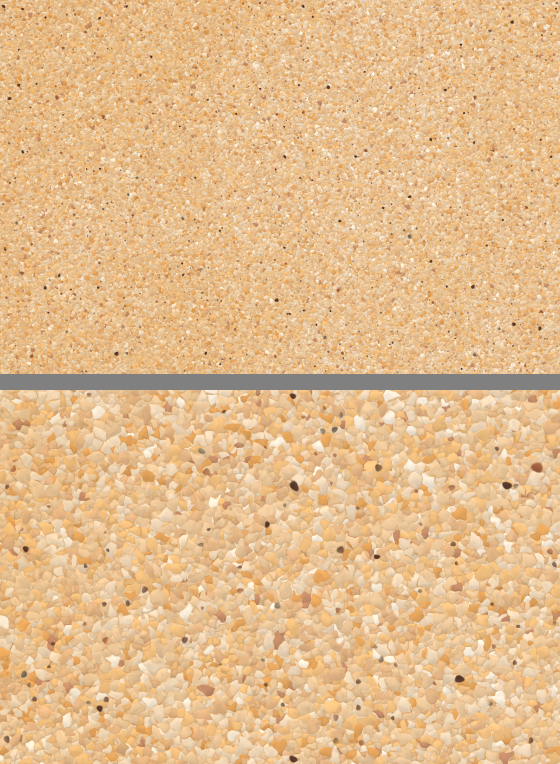
Top, the full canvas; bottom, a detail of the centre.
Reproduce this texture procedurally as a WebGL 2 fragment shader.

```glsl
#version 300 es
precision highp float;
precision highp int;
// Fine exposed-aggregate stone: larger warm, pale and amber grains lie in a
// matrix of smaller ones, both weighted Voronoi mosaics with shaded seams.
// Sparse dark chips go on top; soft noise drifts the tint.

uniform vec2 u_resolution;
out vec4 fragColor;

const float LARGE_ROWS = 112.0;
const float SMALL_ROWS = 172.0;
const int SAMPLES = 3;

// Integer hash: three random values in 0..1 per lattice cell and seed.
vec3 hash3(vec2 cell, int seed) {
  uvec3 v = uvec3(ivec3(ivec2(cell), seed) + 4096);
  v = v * 1664525u + 1013904223u;
  v.x += v.y * v.z; v.y += v.z * v.x; v.z += v.x * v.y;
  v ^= v >> 16u;
  v.x += v.y * v.z; v.y += v.z * v.x; v.z += v.x * v.y;
  return vec3(v >> 8u) / 16777216.0;
}

float valueNoise(vec2 p, int seed) {
  vec2 cell = floor(p), f = fract(p);
  f = f * f * (3.0 - 2.0 * f);
  float low = mix(hash3(cell, seed).x, hash3(cell + vec2(1, 0), seed).x, f.x);
  float high = mix(hash3(cell + vec2(0, 1), seed).x, hash3(cell + 1.0, seed).x, f.x);
  return mix(low, high, f.y);
}

vec3 grainColour(float pick) {
  if (pick < 0.38) return vec3(0.905, 0.760, 0.580);  // sand
  if (pick < 0.59) return vec3(0.920, 0.820, 0.690);  // cream
  if (pick < 0.74) return vec3(0.875, 0.690, 0.500);  // tan
  if (pick < 0.90) return vec3(0.925, 0.730, 0.480);  // honey
  if (pick < 0.96) return vec3(0.880, 0.630, 0.350);  // amber
  if (pick < 0.975) return vec3(0.760, 0.540, 0.400); // russet
  return vec3(0.960, 0.900, 0.810);                   // quartz
}

// Mosaic of lit grains; alpha marks the inside of those chosen by share.
vec4 grains(vec2 p, float rows, float share, int seed) {
  vec2 q = mat2(0.84, 0.54, -0.54, 0.84) * p * rows;
  q += 0.6 * (vec2(valueNoise(q * 1.5, seed + 1), valueNoise(q * 1.5, seed + 2)) - 0.5);
  vec2 home = floor(q), toCentre = vec2(0), nearestCell = home;
  float nearest = 9.0, second = 9.0;
  for (int y = -1; y <= 1; y++) {
    for (int x = -1; x <= 1; x++) {
      vec2 cell = home + vec2(x, y);
      vec3 h = hash3(cell, seed);
      vec2 offset = cell + h.xy - q;
      float d = length(offset) - 0.3 * h.z;
      if (d < nearest) {
        second = nearest;
        nearest = d;
        toCentre = offset;
        nearestCell = cell;
      } else {
        second = min(second, d);
      }
    }
  }
  vec3 h = hash3(nearestCell, seed + 3);
  float gap = second - nearest;
  float seam = 1.0 - smoothstep(0.0, 0.3, gap);
  float relief = clamp(dot(toCentre, vec2(0.7, -0.7)), -0.6, 0.6);
  float mottling = valueNoise(q * 2.6, seed + 4) - 0.5;
  float light = 1.015 + 0.12 * relief + 0.07 * mottling + 0.05 * (h.y - 0.5);
  vec3 colour = grainColour(h.x) * light;
  colour *= mix(vec3(1), vec3(0.91, 0.86, 0.79), seam * h.z);
  float inside = smoothstep(0.03, 0.16, gap) * step(fract(h.z * 7.0 + h.y), share);
  return vec4(colour, inside);
}

vec3 chipColour(float pick) {
  vec3 umber = vec3(0.31, 0.19, 0.14);
  vec3 slate = vec3(0.45, 0.40, 0.33);
  vec3 rust = vec3(0.60, 0.35, 0.22);
  return pick < 0.42 ? umber : (pick < 0.62 ? slate : rust);
}

// Scattered rounded chips, at most one per cell; radii are in canvas heights.
vec3 addChips(vec3 base, vec2 p, float rows, float share, vec2 radii, float pale, int seed) {
  vec2 cell = floor(p * rows);
  vec3 place = hash3(cell, seed), look = hash3(cell, seed + 1);
  if (place.z > share) return base;
  vec2 d = p - (cell + 0.25 + 0.5 * place.xy) / rows;
  float angle = 6.2832 * look.x;
  d = mat2(cos(angle), sin(angle), -sin(angle), cos(angle)) * d;
  d.y *= 1.0 + 0.5 * look.y;
  float radius = mix(radii.x, radii.y, look.z * look.z);
  float bumps = 1.0 + 0.08 * cos(3.0 * atan(d.y, d.x) + 6.0 * look.y);
  float cover = 1.0 - smoothstep(0.7, 1.15, length(d) / (radius * bumps));
  vec3 colour = mix(chipColour(fract(look.x * 7.0 + look.y)), base, pale);
  return mix(base, colour * (1.0 + 0.15 * d.y / radius), cover);
}

// Broad drift between warm amber areas and paler ones.
vec3 tint(vec2 p) {
  float drift = 0.6 * valueNoise(p * 2.2, 71) + 0.4 * valueNoise(p * 6.0, 72);
  drift += 0.12 * (p.y - 0.5) - 0.12 * (p.x - 0.75);
  return mix(vec3(1.005, 1.015, 1.035), vec3(0.995, 0.98, 0.945), smoothstep(0.15, 0.85, drift));
}

vec3 stone(vec2 p) {
  vec4 large = grains(p, LARGE_ROWS, 0.55, 11);
  vec3 colour = mix(grains(p, SMALL_ROWS, 1.0, 21).rgb, large.rgb, large.a) * tint(p);
  colour = addChips(colour, p, 58.0, 0.12, vec2(0.0018, 0.0036), 0.35, 31);
  return addChips(colour, p, 28.0, 0.12, vec2(0.0030, 0.0062), 0.06, 41);
}

void main() {
  vec3 sum = vec3(0);
  for (int i = 0; i < SAMPLES * SAMPLES; i++) {
    vec2 sub = (vec2(i % SAMPLES, i / SAMPLES) + 0.5) / float(SAMPLES) - 0.5;
    sum += stone((gl_FragCoord.xy + sub) / u_resolution.y);
  }
  fragColor = vec4(clamp(sum / float(SAMPLES * SAMPLES), 0.0, 1.0), 1.0);
}
```
